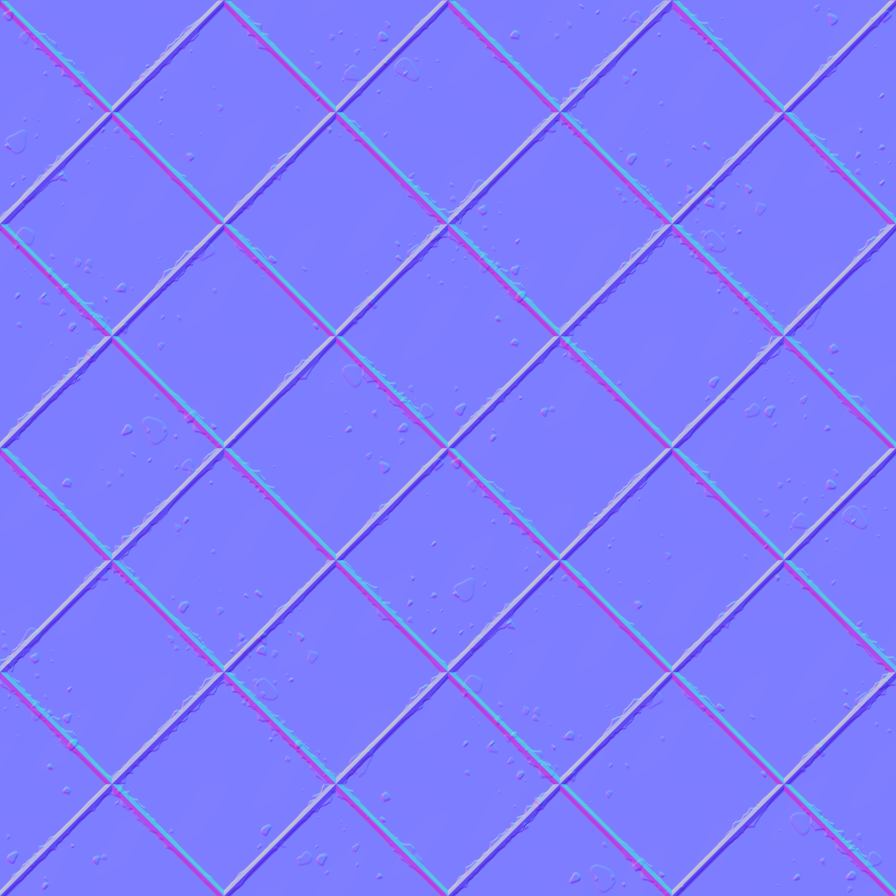
This texture map is drawn by a three.js fragment shader. Its source:

```glsl
// Tangent-space normal map of worn diagonal tiles: four diamonds across and down.
// A depth field of V grooves, chipped edges and clustered pits is differentiated
// and encoded as a normal (green points down). All noise wraps on the unit square.
varying vec2 vUv;

const float TAU = 6.2831853;
const float TILES = 4.0;

vec2 hash2(vec2 id) {
  vec3 q = fract(id.xyx * vec3(0.1031, 0.1030, 0.0973));
  q += dot(q, q.yzx + 33.33);
  return fract((q.xx + q.yz) * q.zy);
}

// Wraps a cell on an n by n grid; wear also recurs after half a step both ways.
vec2 wrapCell(vec2 id, float n) {
  id = mod(id, n);
  return id.x < 0.5 * n ? id : mod(id + n * vec2(-0.5, 0.5), n);
}

// Cellular noise: distance to the nearest scattered point, in cells.
float cellular(vec2 p, float n) {
  vec2 g = p * n;
  float nearest = 2.0;
  for (int j = -1; j <= 1; j++) {
    for (int i = -1; i <= 1; i++) {
      vec2 id = floor(g) + vec2(i, j);
      vec2 point = id + hash2(wrapCell(id, n) + n);
      nearest = min(nearest, distance(g, point));
    }
  }
  return nearest;
}

// Signed distances to the two sets of diagonals, positive on the upper side.
vec2 diagonals(vec2 p) {
  vec2 t = TILES * vec2(p.x + p.y, p.y - p.x);
  return (fract(t + 0.5) - 0.5) / (TILES * sqrt(2.0));
}

// Share of pits, from layered sines, raised near the grooves.
float pitDensity(vec2 p) {
  float waves = sin(TAU * (3.0 * p.x + p.y) + 1.0)
              + sin(TAU * (p.x - 5.0 * p.y) + 2.6)
              + sin(TAU * (4.0 * p.x + 2.0 * p.y) + 4.0);
  vec2 s = abs(diagonals(p));
  float nearGroove = 1.0 - smoothstep(0.01, 0.06, min(s.x, s.y));
  return smoothstep(-0.3, 2.2, waves + 0.8 * nearGroove);
}

// Flat-bottomed, slightly lumpy pits; radii and rim are in cells.
float pits(vec2 p, float n, float chance, vec2 radii, float rim) {
  vec2 g = p * n;
  float depth = 0.0;
  for (int j = -1; j <= 1; j++) {
    for (int i = -1; i <= 1; i++) {
      vec2 id = floor(g) + vec2(i, j);
      vec2 cell = wrapCell(id, n);
      vec2 place = hash2(cell + 17.0 + n);
      vec2 kind = hash2(cell + 91.0 + n);
      vec2 center = id + 0.2 + 0.6 * place;
      vec2 q = g - center;
      float radius = mix(radii.x, radii.y, kind.y * kind.y);
      q += 0.22 * radius * sin(q.yx * 2.5 / radius + TAU * place);
      float present = step(kind.x, chance * pitDensity(center / n));
      float d = length(q * vec2(1.0, 0.75 + 0.4 * place.y));
      depth = max(depth, present * smoothstep(0.0, rim, radius - d));
    }
  }
  return depth;
}

// A V groove with a ragged ledge reaching out on either side.
float groove(float s, float reach) {
  float halfWidth = s > 0.0 ? 0.0044 : 0.0054;
  float core = 0.0035 * max(0.0, 1.0 - abs(s) / halfWidth);
  return core + 0.0009 * smoothstep(0.0, 0.0024, reach - abs(s));
}

float surfaceHeight(vec2 p) {
  // Grooves with chips that come and go along the edge
  vec2 s = diagonals(p);
  float worn = smoothstep(0.2, 0.75, cellular(p, 14.0));
  float reach = 0.0042 + 0.0085 * worn * cellular(p, 96.0);
  float depth = max(groove(s.x, reach), groove(s.y, reach));

  // Crumbs, small holes and broad shallow blisters
  depth += 0.0005 * pits(p, 64.0, 0.22, vec2(0.10, 0.28), 0.14);
  depth += 0.0010 * pits(p, 32.0, 0.45, vec2(0.09, 0.21), 0.10);
  depth += 0.0005 * pits(p, 16.0, 0.40, vec2(0.10, 0.22), 0.045);

  // Barely visible unevenness of the faces
  float swell = sin(TAU * (9.0 * p.x + 5.0 * p.y) + 2.0 * sin(TAU * (3.0 * p.x - 7.0 * p.y)));
  return 0.00006 * swell - depth;
}

void main() {
  // Central differences, wide enough to smooth the edges
  vec2 e = vec2(0.0009, 0.0);
  vec2 slope = vec2(surfaceHeight(vUv + e.xy) - surfaceHeight(vUv - e.xy),
                    surfaceHeight(vUv + e.yx) - surfaceHeight(vUv - e.yx)) / (2.0 * e.x);

  // Left-facing walls lean less
  vec2 tilt = vec2(-slope.x, slope.y);
  tilt.x *= tilt.x < 0.0 ? 0.55 : 1.0;
  vec3 normal = normalize(vec3(tilt, 1.0));
  gl_FragColor = vec4(vec3(0.492, 0.492, 0.5) + 0.5 * normal, 1.0);
}
```
